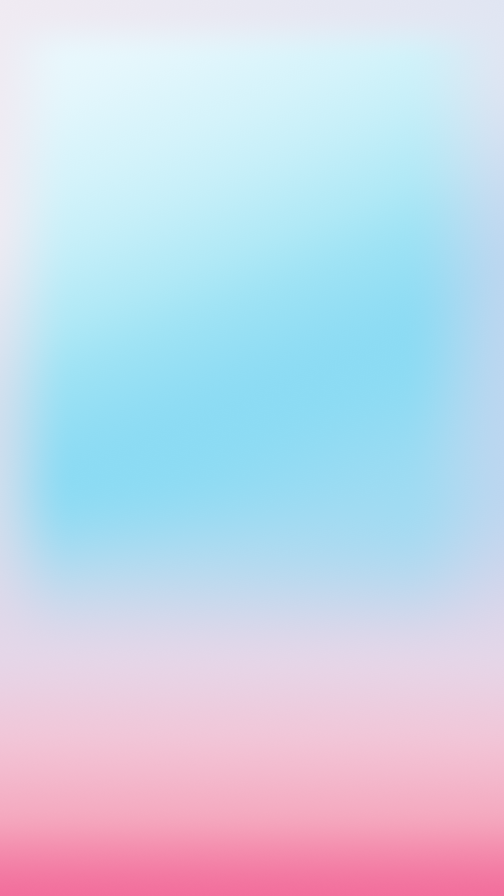
Write a Shadertoy shader that draws this background.

```glsl
// Pastel surround: grey-lilac at the top, blue in the middle, rose at the bottom
vec3 surround(vec2 uv) {
    float y = uv.y;
    vec3 c = vec3(0.95, 0.43, 0.61);
    c = mix(c, vec3(0.96, 0.64, 0.73), smoothstep(-0.01, 0.10, y));
    c = mix(c, vec3(0.95, 0.77, 0.84), smoothstep(0.05, 0.19, y));
    c = mix(c, vec3(0.90, 0.84, 0.91), smoothstep(0.15, 0.28, y));
    vec3 side = mix(vec3(0.82, 0.87, 0.93), vec3(0.74, 0.84, 0.94), uv.x);
    c = mix(c, side, smoothstep(0.24, 0.46, y));
    vec3 top = mix(vec3(0.94, 0.92, 0.95), vec3(0.88, 0.90, 0.95), uv.x);
    float rise = mix(0.50, 0.68, uv.x);
    return mix(c, top, smoothstep(rise, rise + 0.27, y));
}

// Slanted sky gradient from icy white to clear cyan
vec3 sky(vec2 uv) {
    float d = 1.0 - uv.y + 0.23 * uv.x;
    vec3 c = mix(vec3(0.91, 0.97, 0.99), vec3(0.82, 0.95, 0.98), smoothstep(0.08, 0.28, d));
    c = mix(c, vec3(0.65, 0.90, 0.96), smoothstep(0.22, 0.47, d));
    c = mix(c, vec3(0.55, 0.86, 0.955), smoothstep(0.38, 0.57, d));
    return mix(c, vec3(0.62, 0.86, 0.95), smoothstep(0.58, 0.75, d));
}

// Soft-edged panel, sharper at the top and broader at the bottom
float panelMask(vec2 uv) {
    float left = smoothstep(-0.03, 0.15, uv.x);
    float right = 1.0 - smoothstep(0.79, 1.03, uv.x);
    float top = 1.0 - smoothstep(0.93, 0.99, uv.y);
    float bottom = smoothstep(0.25, 0.47, uv.y);
    return left * right * top * bottom;
}

float hash(vec2 p) {
    return fract(sin(dot(p, vec2(127.1, 311.7))) * 43758.5);
}

void mainImage(out vec4 fragColor, in vec2 fragCoord) {
    vec2 uv = fragCoord / iResolution.xy;
    vec3 color = mix(surround(uv), sky(uv), panelMask(uv));

    // Faint dither keeps the gradients free of banding
    color += (hash(fragCoord) - 0.5) / 255.0;
    fragColor = vec4(color, 1.0);
}
```
